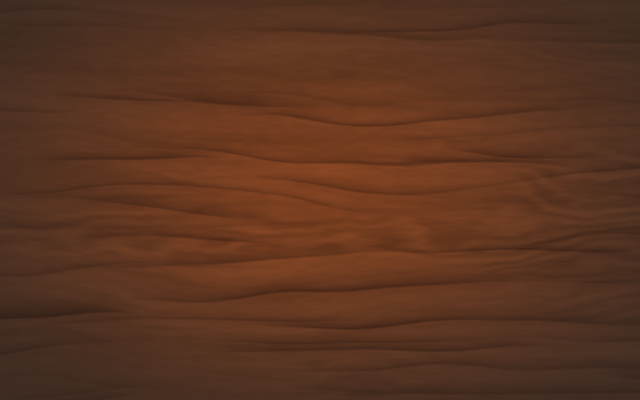
A WebGL 1 fragment shader for this texture:

```glsl
precision highp float;
uniform vec2 u_resolution;

const vec3 GLOW_BROWN = vec3(0.490, 0.251, 0.126);
const vec3 EDGE_BROWN = vec3(0.252, 0.175, 0.136);
const vec3 VEIN_TINT = vec3(0.54, 0.53, 0.58);
const vec3 FIGURE_LIGHT = vec3(0.075, 0.043, 0.024);

float hash(vec2 p) {
  return fract(sin(dot(p, vec2(127.1, 311.7))) * 43758.5453);
}

float noise(vec2 p) {
  vec2 cell = floor(p);
  vec2 f = fract(p);
  f = f * f * (3.0 - 2.0 * f);
  float low = mix(hash(cell), hash(cell + vec2(1.0, 0.0)), f.x);
  float high = mix(hash(cell + vec2(0.0, 1.0)), hash(cell + 1.0), f.x);
  return mix(low, high, f.y);
}

float fbm(vec2 p) {
  float sum = 0.0;
  float weight = 0.5;
  for (int i = 0; i < 4; i++) {
    sum += weight * noise(p);
    p = p * 2.03 + vec2(17.3, 9.1);
    weight *= 0.5;
  }
  return sum / 0.9375;
}

// Gentle vertical drift that bends the grain
float grainBend(vec2 p, float seed) {
  float broad = noise(p * vec2(1.7, 3.5) + seed) - 0.5;
  float tight = noise(p * vec2(5.0, 9.0) + seed * 2.3) - 0.5;
  return broad * 0.085 + tight * 0.024;
}

// Tapered dark veins: crisp on the lower side, fading upward
float veins(vec2 p, float rows, float seed) {
  float v = (p.y + grainBend(p, seed)) * rows;
  float row = floor(v);
  float offset = hash(vec2(row, seed));
  float d = fract(v) - mix(0.15, 0.5, offset);
  float crisp = 0.006 * rows;
  float body = smoothstep(-crisp, crisp * 0.4, d) * exp(-max(d, 0.0) * 7.0);
  body *= 1.0 - smoothstep(0.25, 0.48, d);
  float reach = noise(vec2(p.x * 2.4 + offset * 53.0, row * 7.3 + seed));
  return body * smoothstep(0.40, 0.88, reach);
}

// Fine wavy contour lines that gather in scattered patches
float figure(vec2 p) {
  float bend = fbm(p * vec2(2.6, 8.0) + 31.0);
  float lines = 0.5 + 0.5 * sin(p.y * 150.0 + bend * 34.0);
  float patches = smoothstep(0.50, 0.75, noise(p * vec2(1.7, 6.5) + 12.4));
  return (lines - 0.5) * patches;
}

// Long fibres and short pores running along the board
float fibres(vec2 p) {
  vec2 q = vec2(p.x, p.y + grainBend(p, 4.0));
  float bands = fbm(q * vec2(1.5, 17.0)) - 0.5;
  float strands = noise(q * vec2(5.0, 80.0) + 7.0) - 0.5;
  float pores = noise(q * vec2(32.0, 140.0) + 19.0) - 0.5;
  return bands * 0.30 + strands * 0.075 + pores * 0.075;
}

void main() {
  vec2 uv = gl_FragCoord.xy / u_resolution;
  vec2 p = gl_FragCoord.xy / u_resolution.y;

  // Warm centre falling off to muted edges
  float falloff = smoothstep(0.0, 0.75, length(uv - vec2(0.5, 0.53)));
  vec3 color = mix(GLOW_BROWN, EDGE_BROWN, falloff);
  float clarity = mix(1.0, 0.55, falloff);

  // Grain and figure
  color *= 1.0 + fibres(p) * clarity;
  color += FIGURE_LIGHT * figure(p) * clarity * clarity;

  // Veins from broad to thin
  float dark = 0.0;
  for (int i = 0; i < 3; i++) {
    float level = float(i);
    float layer = veins(p, 7.0 + level * 5.0, 3.7 + level * 11.3);
    dark = max(dark, layer * (1.0 - level * 0.15));
  }
  color *= mix(vec3(1.0), VEIN_TINT, dark * clarity);

  gl_FragColor = vec4(color, 1.0);
}
```
